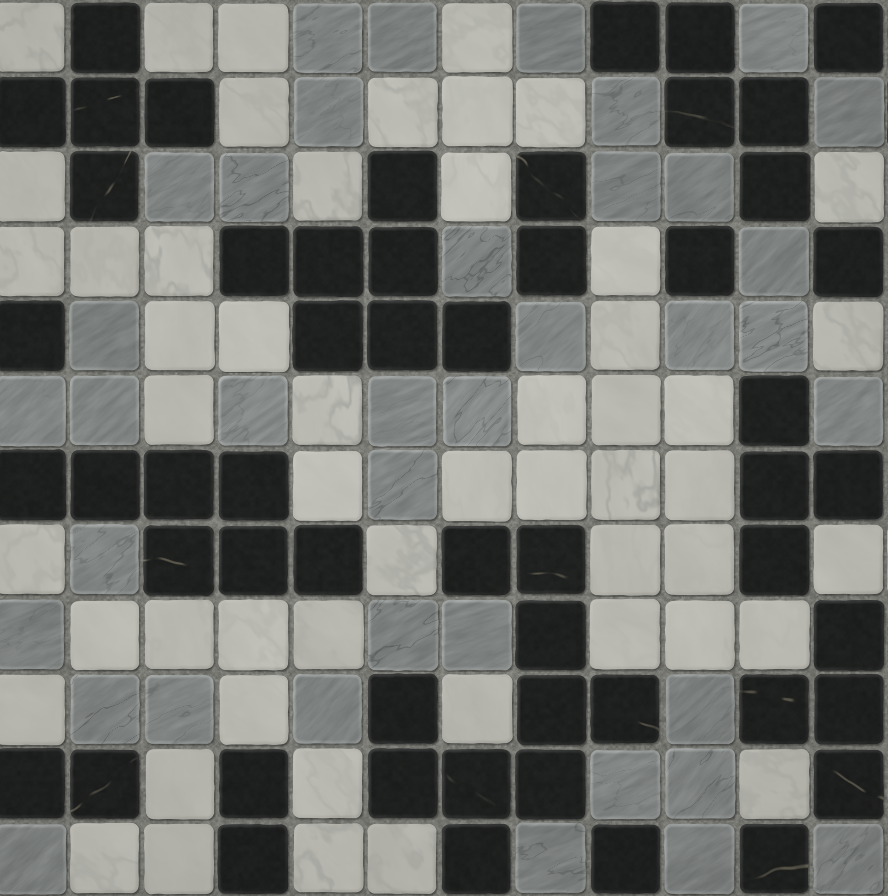
Reproduce this pattern procedurally as a Shadertoy shader.

```glsl
const vec2 TILE_COUNT = vec2(11.94, 12.0);
const vec2 GRID_SHIFT = vec2(0.09, 0.0);
const float BLACK_SHARE = 0.35;
const float GREY_SHARE = 0.28;

float hash(vec2 p) {
    return fract(sin(dot(p, vec2(127.1, 311.7))) * 43758.5453);
}

vec2 hash2(vec2 p) {
    return vec2(hash(p), hash(p + 37.7));
}

float noise(vec2 p) {
    vec2 i = floor(p), f = fract(p);
    f = f * f * (3.0 - 2.0 * f);
    return mix(mix(hash(i), hash(i + vec2(1, 0)), f.x),
               mix(hash(i + vec2(0, 1)), hash(i + vec2(1, 1)), f.x), f.y);
}

float fbm(vec2 p) {
    float sum = 0.0, amp = 0.5;
    for (int i = 0; i < 4; i++) {
        sum += amp * noise(p);
        p = p * 2.03 + 11.3;
        amp *= 0.5;
    }
    return sum / 0.9375;
}

vec2 rotate(vec2 p, float angle) {
    float c = cos(angle), s = sin(angle);
    return vec2(c * p.x - s * p.y, s * p.x + c * p.y);
}

float roundedBox(vec2 p, vec2 halfSize, float radius) {
    vec2 q = abs(p) - halfSize + radius;
    return length(max(q, 0.0)) + min(max(q.x, q.y), 0.0) - radius;
}

// Pale marble with soft smudges and a faint vein
vec3 whiteMarble(vec2 p, vec2 id) {
    vec2 q = rotate(p, 0.5 + hash(id + 5.1)) + id * 7.3;
    float cloud = fbm(q * vec2(1.6, 3.2));
    float vein = 1.0 - smoothstep(0.0, 0.09, abs(fbm(q * vec2(1.5, 2.5) + 4.0) - 0.5));
    float strength = hash(id + 8.4);
    vec3 base = vec3(0.715, 0.715, 0.685) + 0.05 * (cloud - 0.5);
    return base - vec3(0.13, 0.125, 0.115) * vein * cloud * strength * strength;
}

// Mid grey stone with fine diagonal streaks
vec3 greyMarble(vec2 p, vec2 id) {
    vec2 q = rotate(p, -0.9 + 0.6 * hash(id + 2.6)) + id * 5.7;
    float streak = fbm(q * vec2(3.0, 14.0));
    float crack = 1.0 - smoothstep(0.0, 0.025, abs(fbm(q * vec2(1.2, 4.0)) - 0.46));
    return vec3(0.49, 0.505, 0.5) + 0.12 * (streak - 0.5)
         - 0.09 * crack * hash(id + 6.2);
}

// Black stone with speckle and a scratch on some tiles
vec3 blackMarble(vec2 p, vec2 id, float px) {
    float grain = fbm(p * 14.0 + id * 9.1);
    vec2 q = rotate(p, 6.28 * hash(id + 3.3));
    float bend = 0.12 * (noise(q * 4.0 + id * 3.0) - 0.5);
    float offset = 0.4 * (hash(id + 1.9) - 0.5);
    float scratch = 1.0 - smoothstep(0.004, 0.012 + px, abs(q.y + bend - offset));
    scratch *= step(0.72, hash(id + 4.7)) * smoothstep(0.3, 0.8, noise(q * 6.0 + id));
    return vec3(0.115, 0.122, 0.117) + 0.04 * (grain - 0.5)
         + vec3(0.23, 0.21, 0.17) * scratch;
}

vec3 tileColor(vec2 p, vec2 id, float kind, float px) {
    vec3 color = whiteMarble(p, id);
    if (kind < BLACK_SHARE) color = blackMarble(p, id, px);
    else if (kind < BLACK_SHARE + GREY_SHARE) color = greyMarble(p, id);
    return color + 0.035 * (hash(id + 9.8) - 0.5) * smoothstep(0.0, 0.5, color);
}

// Worn rim: paler on dark stones, slightly shaded on white, darker low and right
vec3 wornRim(vec3 color, vec2 p, float dist, float kind) {
    float rim = smoothstep(-0.06, -0.012, dist);
    float lift = kind < BLACK_SHARE ? 0.07 : kind < BLACK_SHARE + GREY_SHARE ? 0.09 : -0.02;
    float facing = clamp((p.y - p.x) * 1.4, -1.0, 1.0);
    return color + rim * (lift + 0.04 * facing);
}

vec3 groutColor(vec2 grid, float shadowDist) {
    float grit = fbm(grid * 26.0);
    vec3 color = vec3(0.47, 0.47, 0.45) + 0.22 * (grit - 0.5);
    return color * mix(0.62, 1.0, smoothstep(-0.02, 0.025, shadowDist));
}

void mainImage(out vec4 fragColor, in vec2 fragCoord) {
    vec2 uv = fragCoord / iResolution.xy;
    vec2 grid = uv * TILE_COUNT + GRID_SHIFT;
    float px = TILE_COUNT.y / iResolution.y;
    vec2 id = floor(grid);
    float kind = hash(id + 0.37);

    // Slightly uneven placement, size and outline
    vec2 p = fract(grid) - 0.5 - 0.022 * (hash2(id + 1.3) - 0.5);
    vec2 halfSize = vec2(0.466) + 0.014 * (hash2(id + 7.1) - 0.5);
    float wobble = 0.012 * (noise(grid * 9.0) - 0.5);
    float dist = roundedBox(p, halfSize, 0.1) + wobble;
    float shadowDist = roundedBox(p - vec2(0.014, -0.018), halfSize, 0.1);

    vec3 tile = wornRim(tileColor(p, id, kind, px), p, dist, kind);
    float cover = 1.0 - smoothstep(-0.6 * px, 0.6 * px, dist);
    vec3 color = mix(groutColor(grid, shadowDist), tile, cover);

    // Soft uneven lighting
    vec2 centered = uv - vec2(0.5, 0.6);
    color *= 1.04 - 0.17 * dot(centered, centered);
    fragColor = vec4(color, 1.0);
}
```
